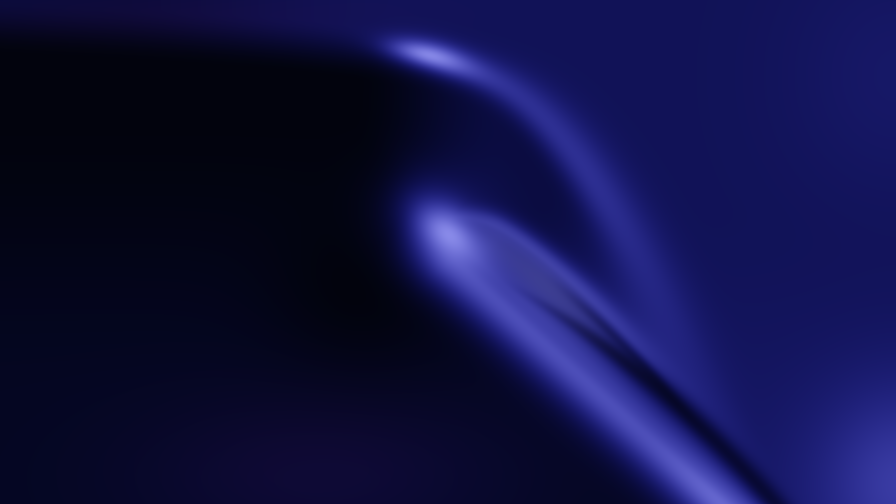
This background is drawn by a Shadertoy shader. Its source:

```glsl
// Dark blue satin folds: a broad curved sheet edge over a black hollow,
// and a bright rounded pleat running diagonally to the lower right.
// Soft bands build one light value, which is then tinted to indigo.

float bell(float offset, float width) {
    float t = offset / width;
    return exp(-t * t);
}

float glow(vec2 p, vec2 center, vec2 radius) {
    vec2 t = (p - center) / radius;
    return exp(-dot(t, t));
}

// Signed distance to the sheet edge, positive above and to the right.
float sheetEdge(vec2 p) {
    float u = p.x - 1.068;
    float root = sqrt(u * u + 0.0308);
    float height = 0.022 + 0.035 * p.x + 0.925 * (u + root);
    float slope = 0.035 + 0.925 * (1.0 + u / root);
    return (height - p.y) / sqrt(1.0 + slope * slope);
}

// Pleat coordinates: x runs along it, y across it toward the upper right.
vec2 pleatSpace(vec2 p, vec2 head, vec2 along) {
    vec2 d = p - head;
    return vec2(dot(d, along), dot(d, vec2(along.y, -along.x)));
}

// Light of the hollow, the sheet and the sheet's shining edge.
float sheetLight(vec2 p, vec2 q) {
    float hollow = 0.05 + 0.08 * smoothstep(0.2, 0.8, p.y);
    hollow += 0.08 * glow(p, vec2(0.65, 0.95), vec2(0.4, 0.16));
    hollow -= 0.06 * glow(p, vec2(0.72, 0.6), vec2(0.18, 0.16));

    float lining = 0.25 + 0.23 * smoothstep(0.1, 0.5, q.x);
    float liningMask = smoothstep(-0.04, 0.06, q.y) * smoothstep(0.7, 1.0, p.x);
    float inside = mix(hollow, lining, liningMask);

    float outside = mix(0.23, 0.34, smoothstep(0.2, 0.8, p.x));
    outside += 0.06 * glow(p, vec2(1.78, 0.15), vec2(0.22, 0.25));
    outside += 0.05 * smoothstep(0.4, 1.0, p.y);
    outside += 0.25 * glow(p, vec2(1.79, 0.96), vec2(0.17, 0.2));

    float edge = sheetEdge(p);
    float light = mix(inside, outside, smoothstep(-0.075, 0.035, edge));
    float rim = smoothstep(0.73, 0.9, p.x) * (1.0 - smoothstep(1.15, 1.55, p.x));
    float rimWidth = 0.034 + 0.03 * smoothstep(0.9, 1.4, p.x);
    light = mix(light, 0.6, 0.9 * rim * bell(edge, rimWidth));
    return mix(light, 0.9, bell(edge, 0.025) * bell(p.x - 0.855, 0.085));
}

// Adds the pleat: lining, creases, thin upper rim, lower arm and bright head.
float pleatLight(float light, vec2 q) {
    float bend = q.x - 0.29;
    float upper = 0.091 - 0.2 * bend * bend - 0.045 * exp(-max(q.x, 0.0) / 0.05);
    float body = smoothstep(-0.05, 0.0, q.y) * smoothstep(-0.04, 0.1, q.x);
    body *= 1.0 - smoothstep(-0.02, 0.025, q.y - upper);
    light = mix(light, mix(0.57, 0.46, smoothstep(0.2, 0.6, q.x)), body);

    // The upper rim is crisp inside and fades slowly outside.
    float fromRim = q.y - upper;
    float rim = smoothstep(-0.06, 0.08, q.x) * (1.0 - smoothstep(0.25, 0.7, q.x));
    float rimWidth = fromRim < 0.0 ? 0.015 : 0.028;
    light = mix(light, 0.68, 0.85 * rim * bell(fromRim, rimWidth));

    float underRim = smoothstep(0.2, 0.4, q.x) * (1.0 - smoothstep(0.5, 0.7, q.x));
    light *= 1.0 - 0.3 * underRim * bell(fromRim + 0.022, 0.011);

    float fromCrease = q.y - 0.048 + 0.25 * (q.x - 0.6) * (q.x - 0.6);
    float creaseWidth = mix(0.01, 0.024, smoothstep(0.2, 0.6, q.x));
    float crease = smoothstep(0.12, 0.5, q.x) * bell(fromCrease, creaseWidth);
    light *= 1.0 - 0.62 * crease;

    float fromArm = q.y + 0.037;
    float armWidth = fromArm < 0.0 ? 0.066 : 0.044;
    float arm = smoothstep(-0.08, 0.06, q.x) * bell(fromArm, armWidth);
    float armLight = 0.72 + 0.09 * smoothstep(0.55, 0.8, q.x);
    light = mix(light, armLight, arm);

    light = mix(light, 0.56, 0.6 * glow(q, vec2(-0.01, 0.0), vec2(0.11, 0.1)));
    return mix(light, 0.91, glow(q, vec2(0.02, -0.005), vec2(0.085, 0.05)));
}

// Blue rises linearly; red and green join in only at high light.
vec3 indigo(float light) {
    float pale = 0.13 * light + 0.55 * light * light * light;
    return vec3(pale, pale + 0.006, light);
}

void mainImage(out vec4 fragColor, in vec2 fragCoord) {
    // Height units, with y measured down from the top.
    vec2 p = fragCoord / iResolution.y;
    p.y = 1.0 - p.y;
    vec2 q = pleatSpace(p, vec2(0.88, 0.45), normalize(vec2(0.74, 0.67)));

    float light = pleatLight(sheetLight(p, q), q);
    vec3 color = indigo(clamp(light, 0.0, 1.0));

    // Faint violet in the low hollow, and a greyer cast inside the pleat.
    color.r += 0.025 * glow(p, vec2(0.62, 0.92), vec2(0.3, 0.14));
    color.r += 0.025 * glow(p, vec2(0.35, 0.03), vec2(0.4, 0.05));
    color.rg += 0.06 * glow(q, vec2(0.24, 0.05), vec2(0.16, 0.035));
    fragColor = vec4(color, 1.0);
}
```
